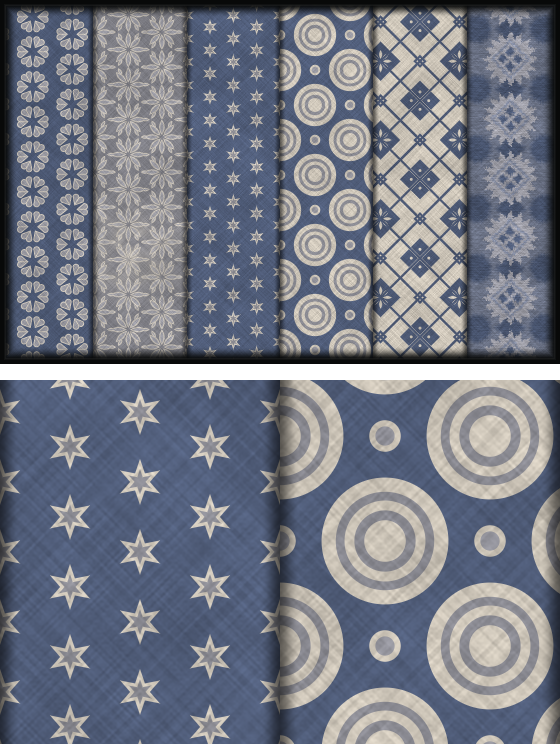
Top, the full canvas; bottom, a detail of the centre.
This pattern is drawn by a Shadertoy shader. Its source:

```glsl
// Six hanging strips of worn blue and cream patterned linen inside a dark frame.

const float TAU = 6.283185;
const float STRIP = 128.0; // strip width; the canvas is six strips wide
const vec3 BLUE = vec3(0.31, 0.36, 0.47);
const vec3 GREY = vec3(0.53, 0.53, 0.56);
const vec3 CREAM = vec3(0.79, 0.76, 0.71);

float hash(vec2 p) {
    return fract(sin(dot(p, vec2(127.1, 311.7))) * 43758.5453);
}

float noise(vec2 p) {
    vec2 i = floor(p), f = fract(p);
    f = f * f * (3.0 - 2.0 * f);
    return mix(mix(hash(i), hash(i + vec2(1, 0)), f.x),
               mix(hash(i + vec2(0, 1)), hash(i + vec2(1, 1)), f.x), f.y);
}

// Repeats: plain grid, staggered grid, and rotation about a centre
vec2 tile(vec2 p, vec2 cell) { return p - cell * floor(p / cell + 0.5); }

vec2 stagger(vec2 p, vec2 cell) {
    vec2 a = tile(p, cell), b = tile(p + 0.5 * cell, cell);
    return dot(a, a) < dot(b, b) ? a : b;
}

vec2 spoke(vec2 p, float n) {
    float a = atan(p.y, p.x), s = TAU / n;
    a -= s * floor(a / s + 0.5);
    return length(p) * vec2(cos(a), abs(sin(a)));
}

// Shapes, negative inside
float leaf(vec2 q, float start, float end, float halfWidth) {
    float t = (2.0 * q.x - start - end) / (end - start);
    return (abs(q.y) - halfWidth * (1.0 - t * t)) * 0.8;
}

float taper(vec2 p, vec2 a, vec2 b, float ra, float rb) {
    vec2 d = b - a;
    float h = clamp(dot(p - a, d) / dot(d, d), 0.0, 1.0);
    return length(p - a - d * h) - mix(ra, rb, h);
}

float diamond(vec2 p, float r) { return (abs(p.x) + abs(p.y) - r) * 0.7071; }

float cover(float d, float aa) { return clamp(0.5 - d / aa, 0.0, 1.0); }

vec3 outlined(vec3 base, float d, float line, vec3 inner, float aa) {
    return mix(mix(base, CREAM, cover(d, aa)), inner, cover(d + line, aa));
}

vec3 heartFlowers(vec2 p, float aa) {
    vec2 q = spoke(stagger(p - vec2(45, 23), vec2(108, 48)), 6.0);
    float d = taper(q, vec2(7, 0), vec2(17, 3.8), 0.8, 4.6);
    return outlined(BLUE * 0.94, d, 1.3, GREY * 1.08, aa);
}

vec3 daisies(vec2 p, float aa) {
    vec2 cell = vec2(92, 48), o = p - vec2(48, 20);
    float d = leaf(spoke(stagger(o, cell), 8.0), 3.0, 24.0, 3.7);
    vec2 left = spoke(stagger(o - vec2(15, 24), cell), 3.0);
    vec2 right = spoke(-stagger(o + vec2(15, 24), cell), 3.0);
    d = min(d, min(leaf(left, 2.0, 13.0, 2.3), leaf(right, 2.0, 13.0, 2.3)));
    vec3 c = outlined(GREY * 0.91, d, 1.1, GREY * 1.1, aa);
    vec2 patchPos = (p - vec2(50, 345)) / vec2(75, 55);
    float worn = exp(-dot(patchPos, patchPos)) * noise(p * 0.06);
    return mix(c, CREAM, 0.5 * worn);
}

vec3 stars(vec2 p, float aa) {
    vec2 q = spoke(stagger(p - vec2(32, 37), vec2(64, 32)).yx, 6.0);
    float d = dot(q - vec2(10.5, 0), vec2(0.323, 0.947));
    return outlined(BLUE, d, 1.5, GREY, aa);
}

vec3 targets(vec2 p, float aa) {
    vec2 o = p - vec2(48, 48);
    float r = length(stagger(o, vec2(96)));
    float dotR = length(stagger(o + vec2(0, 48), vec2(96)));
    vec3 c = outlined(BLUE, r - 29.0, 6.5, GREY, aa);
    c = outlined(c, r - 18.5, 4.5, GREY, aa);
    c = mix(c, CREAM, cover(r - 9.5, aa));
    return outlined(c, dotR - 7.2, 2.8, GREY * 1.1, aa);
}

vec3 diamonds(vec2 p, float aa) {
    vec2 q = abs(tile(p - vec2(64, 30), vec2(108)));
    float ink = min(abs(q.x - q.y) * 0.7071 - 1.5, abs(diamond(q, 54.0)) - 1.7);
    vec2 arm = q.x > q.y ? q : q.yx;
    float cluster = max(diamond(arm - vec2(15, 0), 12.5), 2.0 - length(arm - vec2(12, 0)));
    ink = min(ink, cluster);
    ink = min(ink, abs(diamond(arm - vec2(54, 0), 7.0)) - 1.5);
    // Medallions between the clusters
    vec2 m = q - 54.0;
    float flower = leaf(spoke(m, 8.0), 3.5, 15.0, 2.1);
    ink = min(ink, max(diamond(m, 27.0), -flower));
    return mix(CREAM, BLUE * 0.93, cover(ink, aa));
}

vec3 ikat(vec2 p, float aa) {
    vec2 q = tile(p - vec2(60, 81), vec2(120, 82));
    q += (vec2(noise(p * vec2(0.1, 0.7)), noise(p * vec2(0.7, 0.1))) - 0.5) * 4.0;
    float soft = aa + 2.0;
    float ray = abs(fract(atan(q.y, q.x) / TAU * 16.0) - 0.5);
    float burst = length(q) - 27.0 - 22.0 * ray;
    vec2 fold = abs(q);
    float blot = min(length(fold - vec2(46, 41)) - 19.0, diamond(fold - vec2(0, 41), 20.0));
    vec3 c = mix(mix(BLUE, GREY, 0.45), BLUE * 0.88, cover(blot, soft * 2.0));
    c = mix(c, GREY * 1.15, cover(burst, soft));
    vec2 arm = fold.x > fold.y ? fold : fold.yx;
    c = mix(c, BLUE, cover(diamond(arm - vec2(10, 0), 7.0), soft));
    c = mix(c, BLUE * 1.2, 0.6 * cover(abs(diamond(fold, 25.0)) - 1.5, soft));
    return c * (0.9 + 0.2 * noise(p * vec2(0.15, 0.9)));
}

// Crossed threads and broad stains
float linen(vec2 p) {
    vec2 d = vec2(p.x + p.y, p.x - p.y);
    float threads = noise(d * vec2(0.03, 0.6)) + noise(d * vec2(0.6, 0.03));
    return 0.8 + 0.13 * threads + 0.1 * noise(p * 0.035) + 0.06 * noise(p * 0.9);
}

void mainImage(out vec4 fragColor, in vec2 fragCoord) {
    float aa = 6.0 * STRIP / iResolution.x;
    vec2 size = iResolution.xy * aa;
    vec2 p = vec2(fragCoord.x, iResolution.y - fragCoord.y) * aa;
    float strip = floor(p.x / STRIP);
    vec2 local = vec2(p.x - strip * STRIP, p.y);

    vec3 c;
    if (strip < 1.0) c = heartFlowers(local, aa);
    else if (strip < 2.0) c = daisies(local, aa);
    else if (strip < 3.0) c = stars(local, aa);
    else if (strip < 4.0) c = targets(local, aa);
    else if (strip < 5.0) c = diamonds(local, aa);
    else c = ikat(local, aa);
    c *= linen(p);

    // Seam shadows and the dark frame with its thin highlight
    float seam = min(local.x, STRIP - local.x);
    c *= mix(0.42, 1.0, smoothstep(-1.0, 9.0, seam));
    vec2 border = min(p, size - p);
    float edge = min(border.x, border.y);
    c = mix(vec3(0.03, 0.035, 0.035), c, smoothstep(5.0, 24.0, edge));
    c += 0.09 * cover(abs(edge - 7.0) - 0.6, aa);
    fragColor = vec4(c, 1.0);
}
```
